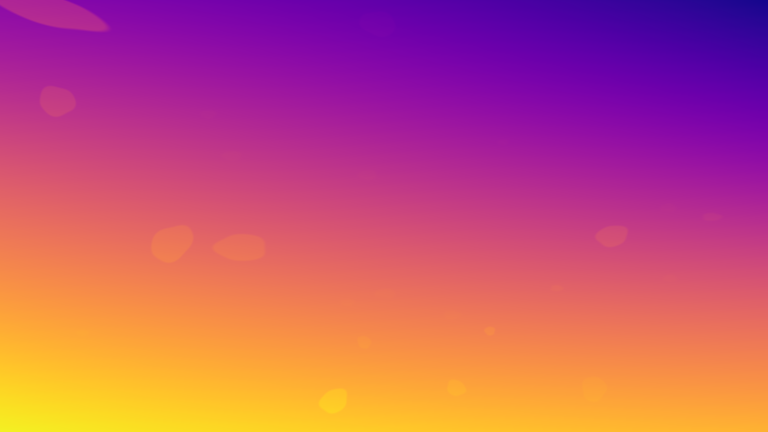
Reproduce this texture map procedurally as a WebGL 1 fragment shader.

```glsl
precision highp float;
// A warm depth-like gradient, yellow at lower left to deep blue at upper right,
// with faint pebble-shaped patches. A scalar heat field is built from smooth
// profiles and raised inside each patch, then mapped through a colour ramp.
uniform vec2 u_resolution;

float hash(float n) {
  return fract(sin(n * 91.345) * 4758.54);
}

// Polynomial ramp: navy, violet, rose, orange, yellow.
vec3 heatColor(float t) {
  vec3 c = vec3(-3.6587, -22.9315, 18.1919);
  c = c * t + vec3(10.0231, 71.4136, -54.0722);
  c = c * t + vec3(-11.1074, -82.6663, 60.1398);
  c = c * t + vec3(6.1303, 42.3462, -28.5189);
  c = c * t + vec3(-2.6895, -7.4559, 3.1108);
  c = c * t + vec3(2.1765, 0.2384, 0.7540);
  return c * t + vec3(0.0587, 0.0233, 0.5433);
}

// Vertical profiles at left, centre and right, joined by a parabola in x.
float heatField(vec2 uv) {
  float v = uv.y;
  float left = 0.28 + v * (0.62 + v * (0.20 - 0.12 * v));
  float centre = 0.17 + v * (0.61 + v * (0.15 - 0.04 * v));
  float right = 0.01 + v * (0.68 + v * (0.32 - 0.18 * v));
  float s = uv.x * 2.0 - 1.0;
  return centre + 0.5 * s * (right - left)
    + 0.5 * s * s * (left + right - 2.0 * centre);
}

// Soft-edged, slightly uneven tilted ellipse.
float pebble(vec2 p, vec2 center, vec2 radius, float tilt) {
  vec2 d = p - center;
  float c = cos(tilt), s = sin(tilt);
  d = vec2(c * d.x + s * d.y, c * d.y - s * d.x) / radius;
  float a = atan(d.y, d.x + 0.00001);
  float rim = 1.0 + 0.06 * sin(3.0 * a + center.x * 20.0)
    + 0.03 * sin(5.0 * a + center.y * 30.0);
  float dist = (length(d) - rim) * min(radius.x, radius.y);
  return 1.0 - smoothstep(-0.003, 0.003, dist);
}

void main() {
  vec2 uv = gl_FragCoord.xy / u_resolution;
  uv.y = 1.0 - uv.y;
  vec2 p = uv * vec2(16.0 / 9.0, 1.0);
  float heat = heatField(uv);

  // Larger patches, from top to bottom.
  heat += 0.11 * pebble(p, vec2(0.104, 0.019), vec2(0.144, 0.035), 0.31);
  heat += 0.012 * pebble(p, vec2(0.875, 0.055), vec2(0.042, 0.028), 0.2);
  heat += 0.045 * pebble(p, vec2(0.132, 0.234), vec2(0.042, 0.034), 0.25);
  heat += 0.04 * pebble(p, vec2(1.417, 0.546), vec2(0.037, 0.024), -0.2);
  heat += 0.04 * pebble(p, vec2(0.398, 0.563), vec2(0.052, 0.038), -0.55);
  heat += 0.035 * pebble(p, vec2(0.558, 0.573), vec2(0.060, 0.031), 0.0);
  heat += 0.022 * pebble(p, vec2(1.056, 0.898), vec2(0.022, 0.018), 0.4);
  heat += 0.012 * pebble(p, vec2(1.375, 0.900), vec2(0.028, 0.029), 0.0);
  heat += 0.04 * pebble(p, vec2(0.773, 0.928), vec2(0.034, 0.026), -0.55);

  // Small flecks.
  heat += 0.018 * pebble(p, vec2(1.648, 0.502), vec2(0.022, 0.009), 0.0);
  heat += 0.015 * pebble(p, vec2(1.289, 0.667), vec2(0.014, 0.007), 0.0);
  heat += 0.03 * pebble(p, vec2(1.134, 0.766), vec2(0.012, 0.010), 0.0);
  heat += 0.016 * pebble(p, vec2(0.843, 0.792), vec2(0.016, 0.014), 0.5);

  // Barely visible scattered smudges.
  for (int i = 0; i < 10; i++) {
    float n = float(i) + 1.0;
    vec2 spot = vec2(hash(n) * 1.7778, 0.25 + 0.6 * hash(n + 20.0));
    vec2 size = vec2(0.012, 0.006) * (1.0 + hash(n + 40.0));
    heat += 0.006 * pebble(p, spot, size, 0.0);
  }

  // Faint horizontal grain.
  heat += 0.0012 * sin(p.y * 260.0 + 9.0 * p.x + 2.0 * sin(p.x * 7.0));

  gl_FragColor = vec4(heatColor(clamp(heat, 0.0, 1.0)), 1.0);
}
```
